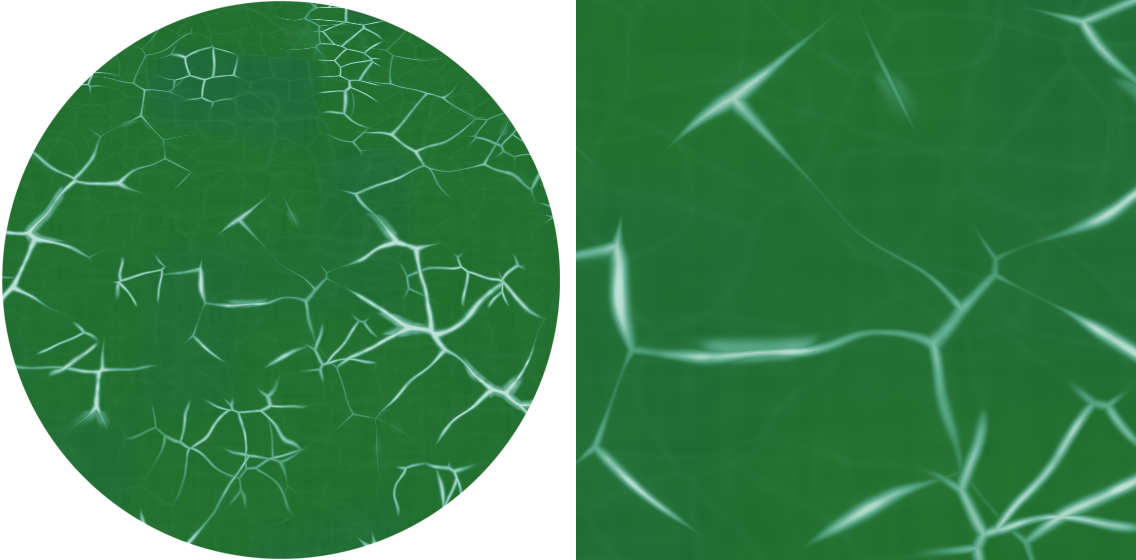
Left, the full canvas; right, a detail of the centre.
Reproduce this texture procedurally as a WebGL 1 fragment shader.

```glsl
precision highp float;
// A green disc on white, crossed by pale, broken caustic filaments like light on water.
// Warped Voronoi borders form the filaments, noise fades and thickens them, and
// finer borders and noise contours add faint veils, denser toward the top.
uniform vec2 u_resolution;

#define DISC_CENTER vec2(0.502, 0.5)
#define DISC_RADIUS 0.498
#define CELLS 6.6
#define FINE_CELLS 13.0
#define WARP 0.05
#define LINE_WIDTH 0.0042
#define KNOT_WIDTH 0.0085
#define GREEN vec3(0.138, 0.438, 0.185)
#define DEEP vec3(0.13, 0.415, 0.25)
#define VEIL vec3(0.18, 0.50, 0.29)
#define TEAL vec3(0.33, 0.645, 0.52)
#define PALE vec3(0.74, 0.88, 0.83)

vec2 hash2(vec2 p) {
  vec2 q = vec2(dot(p, vec2(127.1, 311.7)), dot(p, vec2(269.5, 183.3)));
  return fract(sin(q) * 43758.545);
}

float noise(vec2 p) {
  vec2 i = floor(p), f = fract(p);
  f = f * f * f * (f * (f * 6.0 - 15.0) + 10.0);
  float low = mix(hash2(i).x, hash2(i + vec2(1.0, 0.0)).x, f.x);
  float high = mix(hash2(i + vec2(0.0, 1.0)).x, hash2(i + vec2(1.0)).x, f.x);
  return mix(low, high, f.y);
}

vec2 noise2(vec2 p) {
  return vec2(noise(p), noise(p + vec2(37.2, 71.9))) - 0.5;
}

// Distances to the nearest and second nearest Voronoi borders
vec2 cellBorders(vec2 p) {
  vec2 cell = floor(p), f = fract(p);
  vec2 nearest = vec2(0.0);
  float best = 9.0;
  for (int y = -1; y <= 1; y++) {
    for (int x = -1; x <= 1; x++) {
      vec2 g = vec2(float(x), float(y));
      vec2 r = g + hash2(cell + g) - f;
      float d = dot(r, r);
      if (d < best) { best = d; nearest = r; }
    }
  }
  vec2 borders = vec2(9.0);
  for (int y = -2; y <= 2; y++) {
    for (int x = -2; x <= 2; x++) {
      vec2 g = vec2(float(x), float(y));
      vec2 r = g + hash2(cell + g) - f;
      vec2 gap = r - nearest;
      if (dot(gap, gap) > 0.0001) {
        float d = dot(0.5 * (r + nearest), normalize(gap));
        if (d < borders.x) borders = vec2(d, borders.x);
        else borders.y = min(borders.y, d);
      }
    }
  }
  return borders;
}

// Soft stroke with a bright core and a faint halo
float stroke(float d, float width) {
  float t = d / width;
  return 0.85 * exp(-t * t) + 0.15 * exp(-0.8 * t);
}

void main() {
  float side = min(u_resolution.x, u_resolution.y);
  vec2 p = (gl_FragCoord.xy - 0.5 * u_resolution) / side + 0.5;
  float far = smoothstep(0.5, 1.0, p.y);

  // Water plane: bent by noise, compressed toward the top
  vec2 bent = p + WARP * noise2(p * 5.0 + 3.0) + 0.016 * noise2(p * 17.0);
  vec2 plane = vec2((bent.x - 0.5) * (1.0 + 0.3 * far), bent.y + 0.9 * pow(max(bent.y, 0.0), 5.0) * 0.5);

  // Main filaments, thick at the knots and broken by slow noise
  vec2 main2 = cellBorders(plane * CELLS + 11.0) / CELLS;
  float presence = 0.65 * noise(p * 7.0 + 21.0) + 0.35 * noise(p * 16.0 + 5.0);
  float strength = smoothstep(0.33, 0.68, presence) * (1.0 - 0.55 * far);
  float knot = exp(-main2.y / 0.012);
  float width = 0.0012 + LINE_WIDTH * strength * (0.35 + 0.65 * noise(p * 23.0));
  width += KNOT_WIDTH * knot * strength * strength * noise(p * 9.0 + 50.0);
  float light = stroke(main2.x, width) * (0.08 + 0.82 * strength + 0.2 * knot * strength);

  // Small bright loops in rare spots
  vec2 fineBent = plane + 0.014 * noise2(p * 24.0 + 8.0);
  float fine = cellBorders(fineBent * FINE_CELLS + 4.0).x / FINE_CELLS;
  float rare = smoothstep(0.61, 0.8, noise(p * 8.0 + 63.0));
  light = max(light, 0.8 * rare * stroke(fine, 0.0032));

  // Broad torn sheets hanging from a few filaments
  float sheet = smoothstep(0.72, 0.84, noise(bent * vec2(13.0, 17.0) + 90.0));
  sheet *= smoothstep(0.018, 0.004, main2.x) * strength;
  light = max(light, 0.6 * sheet);
  light *= 0.85 + 0.3 * noise(bent * 85.0);

  // Faint veils
  float contour = abs(noise(bent * vec2(11.0, 17.0) + 14.0) - 0.5);
  float veil = 0.5 * stroke(fine, 0.0028) * (0.35 + 0.65 * far);
  veil += stroke(contour, 0.026) * (0.16 + 0.34 * far);
  veil += 0.45 * stroke(main2.x, 0.007) * strength;

  // Water tint with a slight woven grain
  float patches = smoothstep(0.52, 0.85, noise(p * 6.0 + 33.0));
  vec3 color = mix(GREEN, DEEP, patches * (0.35 + 0.5 * far));
  float weave = noise(p * vec2(18.0, 130.0)) + noise(p * vec2(130.0, 18.0)) - 1.0;
  color += 0.012 * weave;
  color = mix(color, VEIL, clamp(veil, 0.0, 0.85));
  color = mix(color, TEAL, smoothstep(0.04, 0.55, light));
  color = mix(color, PALE, smoothstep(0.42, 1.0, light));

  // Disc on white
  float edge = length(p - DISC_CENTER) - DISC_RADIUS;
  float soft = max(0.0012, 0.8 / side);
  color = mix(color, vec3(1.0), smoothstep(-soft, soft, edge));
  gl_FragColor = vec4(color, 1.0);
}
```
